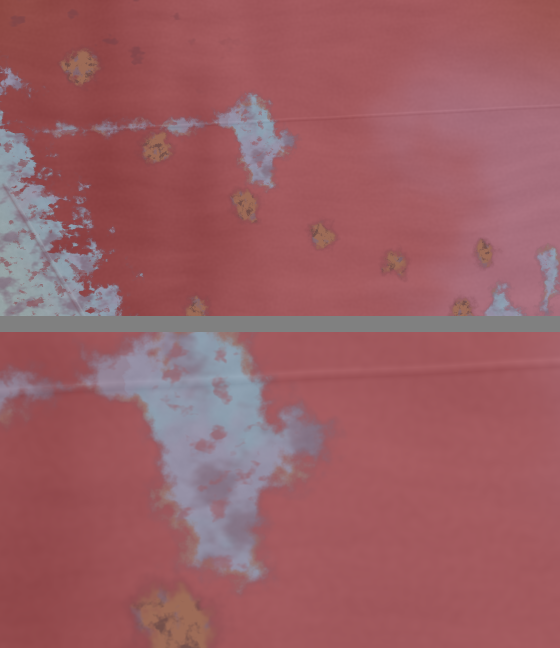
Top: the whole. Bottom: its middle third, enlarged.
Give the GLSL for this texture, as a Shadertoy shader.

```glsl
// Weathered red paint on sheet metal: a soft brushed coat, a welded seam,
// chipped patches of bare metal and small rust blooms. Chips are distance
// functions whose edges are broken up by fractal gradient noise.

const vec3 DARK_RED   = vec3(0.560, 0.272, 0.278);
const vec3 MID_RED    = vec3(0.638, 0.350, 0.368);
const vec3 PINK_RED   = vec3(0.657, 0.432, 0.487);
const vec3 BROWN_RED  = vec3(0.570, 0.315, 0.265);
const vec3 MAROON     = vec3(0.450, 0.255, 0.285);
const vec3 BARE_METAL = vec3(0.585, 0.575, 0.660);
const vec3 PALE_TEAL  = vec3(0.550, 0.635, 0.700);
const vec3 OLD_PRIMER = vec3(0.590, 0.655, 0.660);
const vec3 STAIN      = vec3(0.500, 0.420, 0.485);
const vec3 OCHRE      = vec3(0.630, 0.440, 0.345);
const vec3 DARK_RUST  = vec3(0.420, 0.300, 0.280);

vec2 hash2(vec2 p) {
    vec3 q = fract(p.xyx * vec3(0.1031, 0.1030, 0.0973));
    q += dot(q, q.yzx + 33.33);
    return fract((q.xx + q.yz) * q.zy);
}

float cornerSlope(vec2 cell, vec2 offset) {
    return dot(hash2(cell + 61.0) * 2.0 - 1.0, offset);
}

float gradientNoise(vec2 p) {
    vec2 i = floor(p), f = p - i;
    vec2 u = f * f * f * (f * (f * 6.0 - 15.0) + 10.0);
    vec2 e = vec2(1.0, 0.0);
    float low  = mix(cornerSlope(i, f), cornerSlope(i + e, f - e), u.x);
    float high = mix(cornerSlope(i + e.yx, f - e.yx), cornerSlope(i + 1.0, f - 1.0), u.x);
    return mix(low, high, u.y) * 1.3;
}

float fbm(vec2 p) {
    float sum = 0.0, amp = 0.55;
    for (int i = 0; i < 4; i++) {
        sum += amp * gradientNoise(p);
        p = mat2(1.6, 1.2, -1.2, 1.6) * p + 7.3;
        amp *= 0.55;
    }
    return sum;
}

// Distance to a capsule whose radius runs from ra to rb
float capsule(vec2 p, vec2 a, vec2 b, float ra, float rb) {
    vec2 pa = p - a, ba = b - a;
    float h = clamp(dot(pa, ba) / dot(ba, ba), 0.0, 1.0);
    return length(pa - ba * h) - mix(ra, rb, h);
}

// Coverage of a shape with a soft edge
float cover(float dist, float soft) {
    return 1.0 - smoothstep(-soft, soft, dist);
}

vec3 paintCoat(vec2 p) {
    float cloud = fbm(p * 2.2 + 3.0);
    vec3 col = mix(DARK_RED, MID_RED, smoothstep(0.35, 1.0, p.x + 0.35 * cloud + 0.12 * p.y));
    float glow = smoothstep(1.2, 1.6, p.x + 0.35 * cloud) * (1.0 - smoothstep(0.6, 1.0, p.y));
    col = mix(col, PINK_RED, glow);
    float corners = smoothstep(0.55, 1.1, p.y) * smoothstep(0.45, 0.95, abs(p.x - 0.89));
    col = mix(col, BROWN_RED, 0.55 * corners);
    // brush strokes, run-down stains and faint grain
    vec2 bent = p + 0.09 * vec2(0.0, gradientNoise(p * 2.5));
    col += 0.035 * fbm(bent * vec2(3.5, 15.0)) * vec3(1.0, 0.85, 0.8);
    col += 0.035 * gradientNoise(p * vec2(7.0, 1.6)) * (1.0 - smoothstep(0.5, 1.4, p.x));
    return col + 0.009 * gradientNoise(p * 90.0);
}

// Mottled metal with stains and leftover flecks of the coat
vec3 bareMetal(vec2 p, vec3 coat, float corner) {
    float tint = smoothstep(-0.1, 0.3, fbm(p * 9.0) + 0.25 * corner);
    vec3 col = mix(BARE_METAL, PALE_TEAL, tint);
    col = mix(col, OLD_PRIMER, corner * smoothstep(0.4, 0.05, p.x + 0.5 * p.y));
    col = mix(col, STAIN, 0.75 * smoothstep(-0.02, 0.3, fbm(p * vec2(10.0, 15.0) + 20.0)));
    float fleck = smoothstep(0.1, 0.32, fbm(p * vec2(24.0, 32.0) + 3.0));
    col = mix(col, mix(coat, STAIN, 0.35), 0.7 * fleck);
    return col + 0.04 * fbm(p * 40.0);
}

vec3 rustBloom(vec3 col, vec2 p, vec2 center, float radius) {
    float rough = fbm(p * 22.0 + 5.0);
    float dist = length((p - center) * vec2(1.05, 0.95)) + 0.045 * rough - radius;
    col = mix(col, MAROON, 0.5 * cover(dist - 0.008, 0.018));
    vec3 rust = mix(OCHRE, DARK_RUST, 0.9 * smoothstep(0.0, 0.3, fbm(p * 40.0)));
    rust = mix(rust, STAIN, 0.8 * smoothstep(0.05, 0.35, fbm(p * 28.0 + 9.0)));
    return mix(col, rust, 0.85 * cover(dist, 0.011));
}

void mainImage(out vec4 fragColor, in vec2 fragCoord) {
    vec2 p = fragCoord / iResolution.y;
    vec3 coat = paintCoat(p), col = coat;
    float rough = fbm(p * 13.0) + 0.35 * fbm(p * 50.0);

    // dark scuffs in the upper left
    float scuff = smoothstep(0.2, 0.34, fbm(p * vec2(8.0, 11.0) + 2.0));
    col = mix(col, MAROON, 0.5 * scuff * smoothstep(0.6, 0.85, p.y) * smoothstep(0.9, 0.4, p.x));

    // welded seam: thin light ridge over a thin shadow
    float seam = p.y - 0.576 - 0.0525 * p.x - 0.002 * gradientNoise(p * 6.0);
    float ridge = cover(abs(seam) - 0.001, 0.005) - 0.9 * cover(abs(seam + 0.008) - 0.001, 0.005);

    // bare areas: centre patch, lower right edge, seam strip, lower left corner
    float patchDist = capsule(p, vec2(0.80, 0.69), vec2(0.80, 0.61), 0.022, 0.04);
    patchDist = min(patchDist, capsule(p, vec2(0.805, 0.60), vec2(0.825, 0.445), 0.068, 0.038));
    patchDist = min(patchDist, capsule(p, vec2(0.81, 0.56), vec2(0.89, 0.53), 0.05, 0.034));
    patchDist = min(patchDist, capsule(p, vec2(1.59, 0.0), vec2(1.585, 0.06), 0.06, 0.022));
    patchDist = min(patchDist, capsule(p, vec2(1.725, 0.0), vec2(1.75, 0.19), 0.012, 0.018));
    patchDist += 0.06 * rough;
    float stripDist = capsule(p, vec2(0.12, 0.582), vec2(0.78, 0.617), 0.001, 0.014) + 0.06 * rough;
    float cornerDist = (p.x + 0.55 * p.y - 0.39) * 0.876;
    float scrape = smoothstep(0.0, 0.3, fbm(p * vec2(7.0, 17.0) + 11.0));
    float tornDist = cornerDist + 0.22 * rough + 0.09 * scrape;

    // worn margin first, then the metal itself
    float corner = cover(cornerDist, 0.08);
    float margin = max(cover(min(patchDist, stripDist) - 0.008, 0.016), cover(tornDist - 0.02, 0.04));
    float bare = max(cover(patchDist, 0.011), 0.8 * cover(stripDist, 0.012));
    bare = max(bare, cover(tornDist, 0.026));
    col = mix(col, mix(MAROON, STAIN, 0.55), 0.55 * margin);
    col = mix(col, bareMetal(p, coat, corner), 0.95 * bare);
    float rim = cover(abs(min(patchDist, stripDist)) - 0.004, 0.010);
    col = mix(col, OCHRE, 0.6 * rim * smoothstep(0.0, 0.25, fbm(p * 10.0 + 4.0)));
    col += 0.045 * ridge * smoothstep(0.1, 0.5, p.x);

    // diagonal weld in the corner
    float weld = capsule(p, vec2(0.02, 0.42), vec2(0.27, 0.0), 0.001, 0.001) + 0.006 * rough;
    float shade = capsule(p, vec2(0.01, 0.415), vec2(0.26, -0.005), 0.002, 0.002);
    col = mix(col, MAROON, 0.4 * cover(shade, 0.007));
    col = mix(col, vec3(0.68, 0.67, 0.71), 0.5 * cover(weld, 0.004));

    // rust blooms falling away to the right, then two on the lower edge
    for (int i = 0; i < 6; i++) {
        float k = float(i);
        vec2 jitter = hash2(vec2(k, 4.0)) - 0.5;
        vec2 center = vec2(0.24 + 0.26 * k, 0.14 + 0.65 * exp(-0.6 * k)) + 0.07 * jitter;
        col = rustBloom(col, p, center, 0.048 - 0.004 * k);
    }
    for (int i = 0; i < 2; i++) {
        col = rustBloom(col, p, vec2(0.625 + 0.84 * float(i), 0.015), 0.036);
    }
    fragColor = vec4(clamp(col, 0.0, 1.0), 1.0);
}
```
